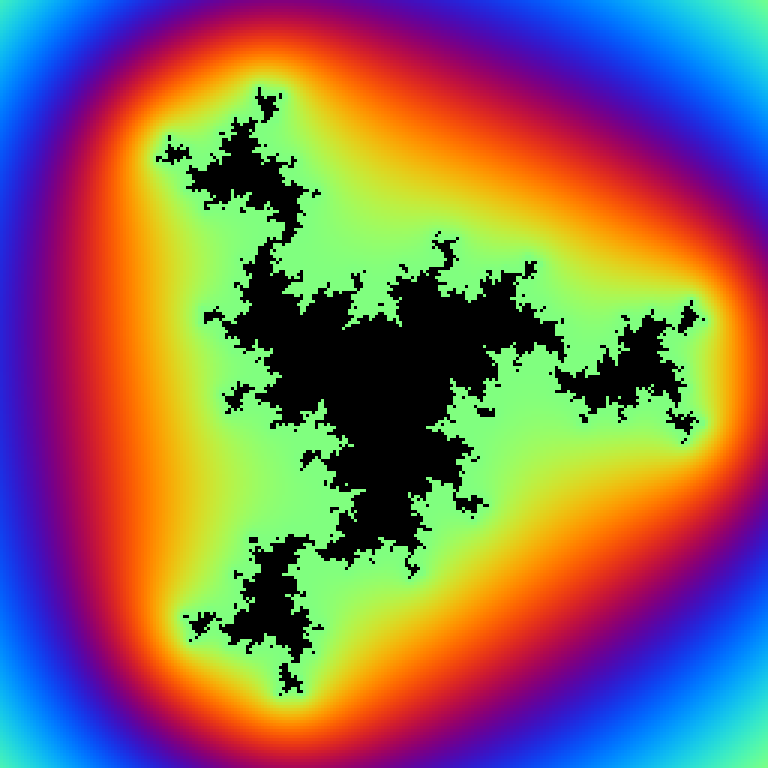
Give the GLSL for this background, as a Shadertoy shader.

```glsl
// Cubic Julia set in black, ringed by a rainbow of its smooth escape potential.

vec2 complexCube(vec2 z) {
    vec2 sq = z * z;
    return z * vec2(sq.x - 3.0 * sq.y, 3.0 * sq.x - sq.y);
}

// Escape potential outside the set; zero for points that stay bounded.
float escapePotential(vec2 z) {
    float weight = 1.0;
    for (int i = 0; i < 100; i++) {
        float radius2 = dot(z, z);
        if (radius2 > 1e6) return 0.5 * log(radius2) * weight;
        z = vec2(1.0, 0.2) - complexCube(z);
        weight /= 3.0;
    }
    return 0.0;
}

// Green, orange, purple, blue and back to green over one turn.
vec3 rainbow(float angle) {
    return 0.5 + 0.5 * vec3(sin(angle), cos(angle), -sin(angle));
}

void mainImage(out vec4 fragColor, in vec2 fragCoord) {
    // Centred square view, divided into a mosaic of 256 cells per side
    float side = min(iResolution.x, iResolution.y);
    vec2 view = (fragCoord - 0.5 * iResolution.xy) / side;
    vec2 cell = (floor(view * 256.0) + 0.5) / 256.0;

    float potential = escapePotential(3.0 * cell);
    vec3 color = potential > 0.0 ? rainbow(8.0 * potential) : vec3(0.0);
    fragColor = vec4(color, 1.0);
}
```
